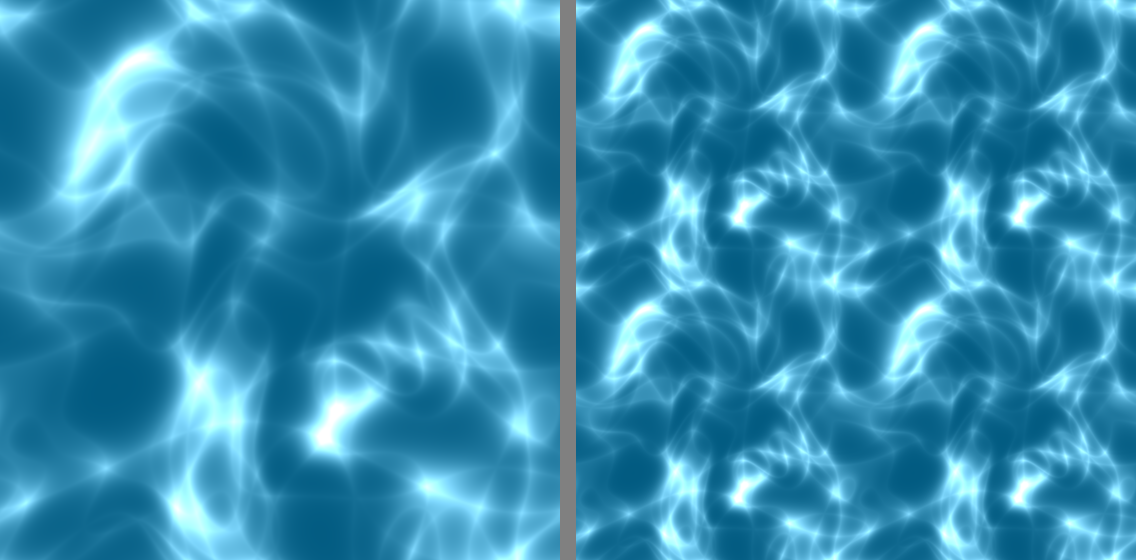
Left, the tile; right, the same tile 2 across and 2 down.
A WebGL 1 fragment shader for this texture:

```glsl
precision highp float;
// Tileable water caustics: bright folded light webs over deep blue-green water.

uniform vec2 u_resolution;

const float TAU = 6.28318530718;
const int LAYERS = 5;
const float PHASE = 23.0;        // frozen moment of the waves
const float ORIGIN = -250.0;     // shift of the wave domain
const float SPREAD = 1.234;      // larger values give wider, brighter light
const float SOFTNESS = 0.0011;   // half width of the smoothing, in canvas units
const vec3 WATER = vec3(0.0, 0.35, 0.5);

// Bends a position by waves of period TAU around the base point.
vec2 warp(vec2 base, vec2 bent, float phase) {
  return base + vec2(cos(phase - bent.x) + sin(phase + bent.y),
                     sin(phase - bent.y) + cos(phase + bent.x));
}

// Shade of one layer: zero along the folds, where light gathers.
float foldShade(vec2 bent, float phase, float spread) {
  float s = sin(bent.x + phase);
  float c = cos(bent.y + phase);
  return abs(s * c) / (spread * sqrt(s * s + c * c + 1e-6));
}

// Light at uv; every term is periodic, so the unit square tiles.
float caustics(vec2 uv, float phase, float spread) {
  vec2 base = fract(uv) * TAU + ORIGIN;
  vec2 bent = base;
  float shade = 1.0;
  for (int n = 0; n < LAYERS; n++) {
    float layerPhase = phase * (1.0 - 3.5 / float(n + 1));
    bent = warp(base, bent, layerPhase);
    shade += foldShade(bent, layerPhase, spread);
  }
  shade /= float(LAYERS);
  return pow(abs(1.17 - pow(shade, 1.4)), 8.0);
}

// Water colour lifted by the light, clipping to white at the hot spots.
vec3 waterColor(vec2 uv) {
  return clamp(WATER + caustics(uv, PHASE, SPREAD), 0.0, 1.0);
}

void main() {
  vec2 uv = gl_FragCoord.xy / u_resolution;

  // Average a 2 by 2 grid to soften the thin filaments.
  vec3 color = vec3(0.0);
  for (int y = 0; y < 2; y++) {
    for (int x = 0; x < 2; x++) {
      vec2 corner = vec2(float(x), float(y)) * 2.0 - 1.0;
      color += waterColor(uv + corner * SOFTNESS);
    }
  }
  gl_FragColor = vec4(color * 0.25, 1.0);
}
```
